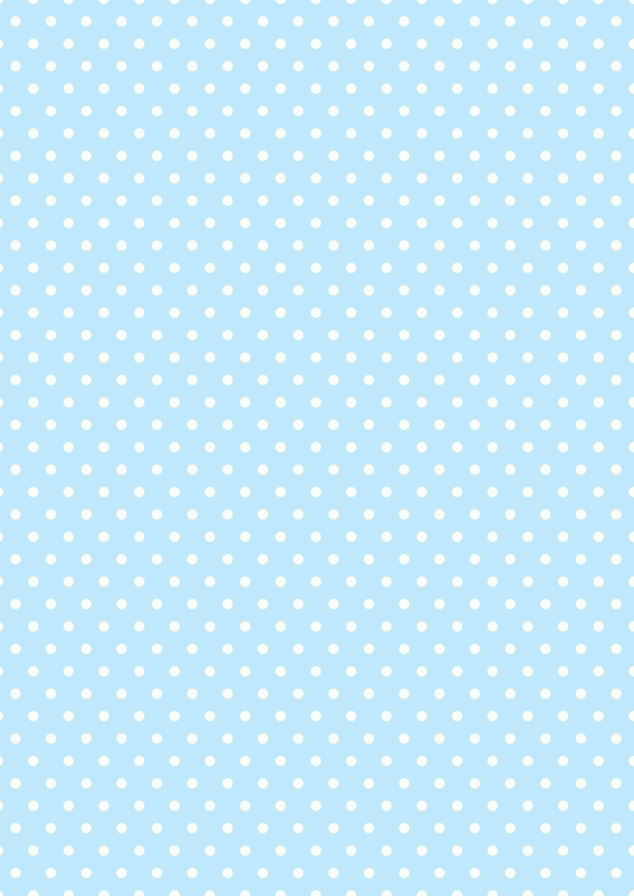
A Shadertoy shader for this pattern:

```glsl
const vec3 SKY_BLUE = vec3(0.75, 0.91, 0.99);
const vec3 HALO_TINT = vec3(0.76, 0.91, 0.96);
const vec3 DOT_WHITE = vec3(0.975, 0.992, 0.982);

// All lengths are fractions of the canvas height.
const vec2 DOT_PITCH = vec2(30.28, 19.21) / 768.0;
const vec2 FIRST_DOT = vec2(13.4, 18.3) / 768.0;
const float DOT_RADIUS = 4.4 / 768.0;
const float HALO_RADIUS = 6.7 / 768.0;

// Distance to the nearest dot centre, with every other row shifted half a pitch.
float staggeredDotDistance(vec2 p, vec2 pitch) {
    float row = floor(p.y / pitch.y + 0.5);
    float shift = 0.5 * mod(row, 2.0);
    float column = floor(p.x / pitch.x - shift + 0.5);
    return length(p - vec2(column + shift, row) * pitch);
}

// Coverage of a disc with a soft rim.
float discMask(float dist, float radius, float softness) {
    return 1.0 - smoothstep(radius - softness, radius + softness, dist);
}

void mainImage(out vec4 fragColor, in vec2 fragCoord) {
    // Measure from the top left so the first dot sits in that corner.
    vec2 fromTopLeft = vec2(fragCoord.x, iResolution.y - fragCoord.y) / iResolution.y;
    float pixelSize = 1.0 / iResolution.y;
    float dist = staggeredDotDistance(fromTopLeft - FIRST_DOT, DOT_PITCH);

    // Faint halo first, then the white dot over it.
    float rim = max(0.75 * pixelSize, 0.001);
    vec3 color = mix(SKY_BLUE, HALO_TINT, discMask(dist, HALO_RADIUS, 0.0015));
    color = mix(color, DOT_WHITE, discMask(dist, DOT_RADIUS, rim));

    fragColor = vec4(color, 1.0);
}
```
